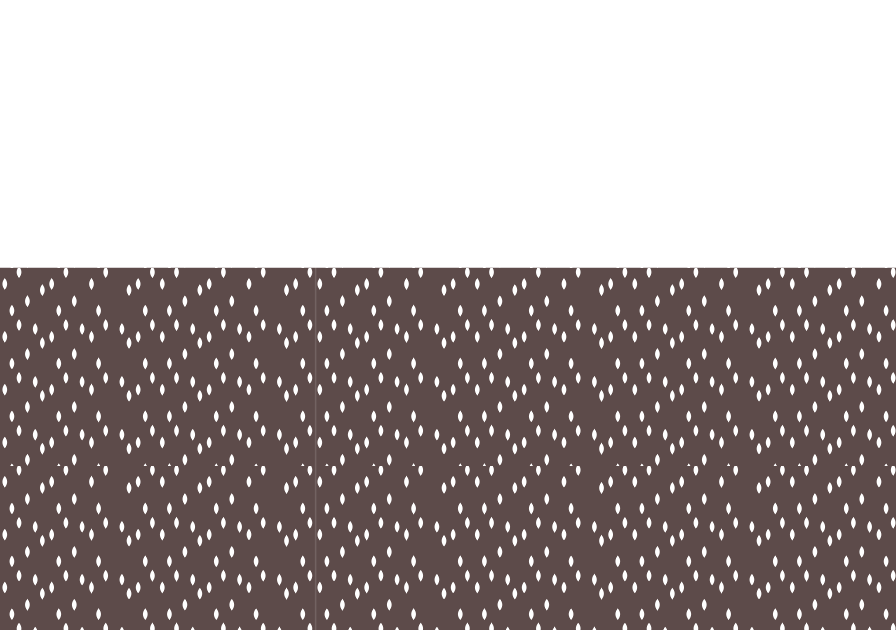
A WebGL 1 fragment shader for this pattern:

```glsl
precision highp float;

uniform vec2 u_resolution;

#define GROUND vec3(0.365, 0.294, 0.290)
#define PAPER vec3(1.0)
#define BAND_TOP 0.425
#define TILE_HEIGHT 0.314
#define REPEAT_X 0.25
#define ROW_STEP 0.0839
#define FIRST_ROW 0.007
#define SEED_SIZE vec2(0.0037, 0.0092)
#define SEAM_X 0.501
#define SEAM_STRENGTH 0.13

// Pointed oval, negative inside
float seedDistance(vec2 p) {
  vec2 q = p / SEED_SIZE;
  return SEED_SIZE.x * (abs(q.x) - 1.0 + q.y * q.y);
}

// Nearest copy of one seed: endless across, four rows down each tile
float seedRepeat(vec2 p, vec2 centre, float firstIndex) {
  vec2 d = p - centre;
  d.x = mod(d.x + 0.5 * REPEAT_X, REPEAT_X) - 0.5 * REPEAT_X;
  float row = clamp(floor(d.y / ROW_STEP + 0.5), firstIndex, 3.0);
  d.y -= row * ROW_STEP;
  return seedDistance(d);
}

float columnX(int i) {
  if (i == 0) return 0.0302;
  if (i == 1) return 0.1046;
  if (i == 2) return 0.1678;
  return 0.2419;
}

// Staggered seeds trailing from each column
float scatterDistance(vec2 p) {
  float d = 1.0;
  for (int i = 0; i < 4; i++) {
    vec2 head = vec2(columnX(i), FIRST_ROW);
    d = min(d, seedRepeat(p, head, 0.0));
    d = min(d, seedRepeat(p, head + vec2(-0.0226, 0.0187), 0.0));
    d = min(d, seedRepeat(p, head + vec2(-0.0113, 0.0611), 0.0));
    if (i < 3) d = min(d, seedRepeat(p, head + vec2(0.0257, 0.0063), 1.0));
    if (i < 2) d = min(d, seedRepeat(p, head + vec2(0.0133, 0.0461), 0.0));
    if (i == 0 || i == 2) d = min(d, seedRepeat(p, head + vec2(0.0370, 0.0285), 0.0));
  }
  return d;
}

float coverage(float d, float pixel) {
  return clamp(0.5 - d / pixel, 0.0, 1.0);
}

void main() {
  // Canvas height is one unit, measured downward from the top
  float pixel = 1.0 / u_resolution.y;
  vec2 p = vec2(gl_FragCoord.x, u_resolution.y - gl_FragCoord.y) * pixel;

  // Tiles clip the seeds at their upper and lower edges
  float depth = p.y - BAND_TOP;
  vec2 local = vec2(p.x, mod(depth, TILE_HEIGHT));
  float seeds = coverage(scatterDistance(local), pixel);

  // Faint vertical seam on the ground
  float seam = coverage(abs(p.x - SEAM_X) - 0.0012, pixel);
  vec3 cloth = mix(GROUND, PAPER, seam * SEAM_STRENGTH);
  cloth = mix(cloth, PAPER, seeds);

  // Blank paper above the patterned band
  vec3 color = mix(PAPER, cloth, coverage(-depth, pixel));
  gl_FragColor = vec4(color, 1.0);
}
```
